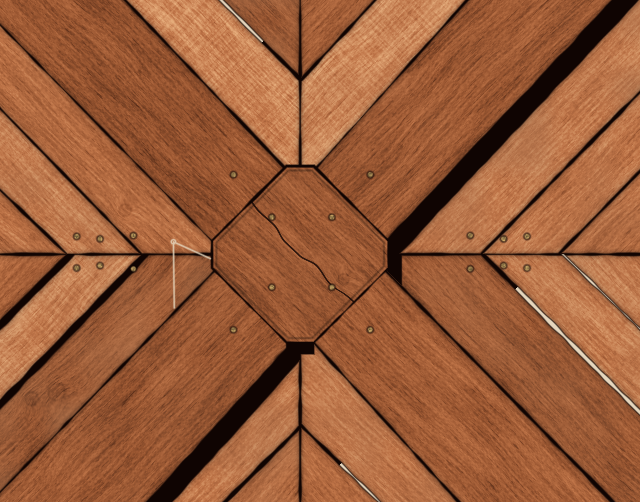
A Shadertoy shader for this texture:

```glsl
// Weathered timber panel: four beams meet at an eight-sided block, with mitred
// planks filling each quadrant. Folding by quadrant turns every joint into a line
// of nearly constant |y|-|x|; stretched value noise supplies the wood grain.

const float VIEW_HEIGHT = 6.02;
const vec2 CENTRE = vec2(3.60, 2.97);
const float BLOCK_REACH = 1.05, BLOCK_CUT = 1.21;
const float PALE_GAP_START = 3.0;
const float GRAIN_STRENGTH = 1.0;
const vec3 SHADOW = vec3(.06, .015, .008);
const vec3 UMBER = vec3(.40, .21, .115);
const vec3 RUSSET = vec3(.60, .335, .19);
const vec3 TAN = vec3(.75, .455, .28);
const vec3 PALE = vec3(.87, .63, .44);
const vec3 DUST = vec3(.67, .46, .32);
const vec3 DAYLIGHT = vec3(.90, .84, .74);

// Rows: upper left, upper right, lower left, lower right.
// Joint offset across the beam, drift per unit along it
const vec2 JOINT[20] = vec2[20](
  vec2(-2.74,-.02), vec2(-1.93,.015), vec2(-.91,.01), vec2(.82,.025), vec2(2.1,0),
  vec2(-3.13,.01), vec2(-2.19,.01), vec2(-1.06,.03), vec2(.78,.053), vec2(2,.038),
  vec2(-2.75,0), vec2(-1.88,.015), vec2(-.85,.016), vec2(1.04,.053), vec2(2.07,0),
  vec2(-3.1,-.016), vec2(-2.2,.004), vec2(-.84,.009), vec2(.84,.047), vec2(2.07,-.013));
// Half width of each joint; a negative one lets daylight through
const float GAP[20] = float[20](
  .02, .02, .012, .02, -.03,  .02, .025, .165, .012, .02,
  .065, .055, .015, .165, .03,  -.02, -.04, .025, .02, -.025);
// Plank tones: 0 umber, 1 russet, 2 tan, 3 pale
const float TONE[24] = float[24](
  1.8, 2.2, 1.65, 1.0, 2.45, 1.2,  1.7, 2.0, 2.1, 1.05, 2.5, 1.4,
  1.4, 2.4, 1.1, 1.0, 2.1, 1.7,  2.2, 2.1, 1.0, 1.3, 1.9, 1.6);
// Knot centre and radius
const vec3 KNOT[4] = vec3[4](
  vec3(-2.1,.53,.07), vec3(-2.92,-1.65,.1), vec3(-3.22,-1.73,.08), vec3(.52,-.3,.065));
// Screws, mirrored into every quadrant
const vec2 SCREW[5] = vec2[5](
  vec2(.36,.42), vec2(.82,.93), vec2(2.02,.2), vec2(2.42,.16), vec2(2.7,.19));

float hash(vec2 p) {
  vec3 h = fract(p.xyx * .1031);
  h += dot(h, h.yzx + 33.33);
  return fract((h.x + h.y) * h.z);
}

float noise(vec2 p) {
  vec2 i = floor(p), f = fract(p);
  f *= f * (3. - 2. * f);
  return mix(mix(hash(i), hash(i + vec2(1, 0)), f.x),
             mix(hash(i + vec2(0, 1)), hash(i + 1.), f.x), f.y);
}

float segment(vec2 p, vec2 a, vec2 b) {
  vec2 d = b - a;
  return length(p - a - d * clamp(dot(p - a, d) / dot(d, d), 0., 1.));
}

// g.x runs along the fibres, g.y across; the result is centred on zero
float grain(vec2 g, float id) {
  g += id * vec2(17.3, 9.1) + 40.;
  g.y += .12 * noise(g * vec2(.9, 1.6));
  float broad = noise(g * vec2(.8, 5)) - .5;
  float fibre = noise(g * vec2(3, 34)) - .5;
  float speck = noise(g * vec2(28, 62)) - .5;
  float ring = abs(fract(g.y * 11. + 2. * noise(g * vec2(.7, 3))) - .5) - .25;
  float pore = smoothstep(.78, .95, noise(g * vec2(5, 48)));
  return .7 * (broad + fibre + speck + ring) - .5 * pore;
}

vec3 woodRamp(float t) {
  vec3 c = mix(UMBER, RUSSET, clamp(t, -.6, 1.));
  c = mix(c, TAN, clamp(t - 1., 0., 1.));
  return mix(c, PALE, clamp(t - 2., 0., 1.25));
}

void mainImage(out vec4 fragColor, in vec2 fragCoord) {
  float px = VIEW_HEIGHT / iResolution.y;
  vec2 p = fragCoord * px - CENTRE, a = abs(p);
  int quadrant = (p.x > 0. ? 1 : 0) + (p.y < 0. ? 2 : 0), plank = 0;
  float along = a.x + a.y, across = a.y - a.x;
  float wobble = .018 * (noise(p * 6. + 50.) - .5);

  // Plank index and nearest joint
  float joint = min(a.x, a.y) - .014 + wobble, daylight = 1.;
  for (int i = 0; i < 5; i++) {
    int k = quadrant * 5 + i;
    float offset = across - JOINT[k].x - JOINT[k].y * along;
    plank += offset > 0. ? 1 : 0;
    float edge = (abs(offset) - abs(GAP[k])) * .707 + wobble;
    joint = min(joint, edge);
    if (GAP[k] < 0. && along > PALE_GAP_START) daylight = min(daylight, edge + .008);
  }

  // Central block and the deep shadows beside it
  float block = max(max(a.x, a.y) - BLOCK_REACH, (along - BLOCK_CUT) * .707);
  float pit = max(abs(p.x - 1.13) - .09, max(p.y, across + .84));
  pit = min(pit, max(a.x - .17, abs(p.y + 1.115) - .085));
  bool inBlock = block < 0.;
  float id = inBlock ? 30. : float(quadrant * 6 + plank);
  float tone = inBlock ? 1. : TONE[quadrant * 6 + plank];
  vec2 g = inBlock ? vec2(p.x - p.y, p.x + p.y) : vec2(along, across);

  // Saw marks, then knots that bend the fibres
  tone += .6 * smoothstep(1.7, 2.5, tone) * (noise(g * vec2(42, 4) + id) - .5);
  for (int i = 0; i < 4; i++) {
    float r = length(p - KNOT[i].xy) / KNOT[i].z;
    g.y += .1 * exp(-r * r * .25);
    tone -= .45 * (exp(-r * r) + exp(-25. * (r - 1.) * (r - 1.)));
  }
  vec3 col = woodRamp(tone + GRAIN_STRENGTH * grain(g, id));
  float dust = (inBlock || plank == 3 ? .15 : .55) * hash(vec2(id, 5));
  col = mix(col, DUST, dust * noise(p * 2.5 + 20.));

  // Block bevel and split, or plank joints
  if (inBlock) {
    col *= 1. - .3 * smoothstep(.025, 0., abs(block + .045));
    float split = abs(g.y - .02 - .12 * (noise(vec2(g.x * 3., 8)) - .5));
    col = mix(col, SHADOW, .8 * (1. - smoothstep(.006, .01 + px, split)));
  } else {
    col *= 1. - .35 * exp(-max(joint, 0.) * 45.);
    col = mix(SHADOW, col, smoothstep(-px, px, min(joint, pit)));
    col = mix(DAYLIGHT, col, smoothstep(-px, px, daylight));
  }
  col = mix(SHADOW, col, smoothstep(-px, px, abs(block - .008) - .014 + wobble));

  // Brass screws and a loose wire
  for (int i = 0; i < 5; i++) {
    float r = length(a - SCREW[i] - sign(p) * vec2(.02, .025));
    col = mix(col, SHADOW, .7 * (1. - smoothstep(.03, .05 + px, r)));
    vec3 brass = vec3(.68, .56, .34) * (.6 + .6 * noise(p * 60. + 400.));
    col = mix(col, brass, 1. - smoothstep(.03 - px, .03 + px, r));
  }
  vec2 hook = vec2(-1.52, .15);
  float wire = min(segment(p, hook, vec2(-1.08, -.05)), segment(p, hook, vec2(-1.51, -.64)));
  wire = min(wire, abs(length(p - hook) - .025));
  col = mix(col, DAYLIGHT, .85 * (1. - smoothstep(.01 - px, .01 + px, wire)));
  fragColor = vec4(clamp(col, 0., 1.), 1.);
}
```
